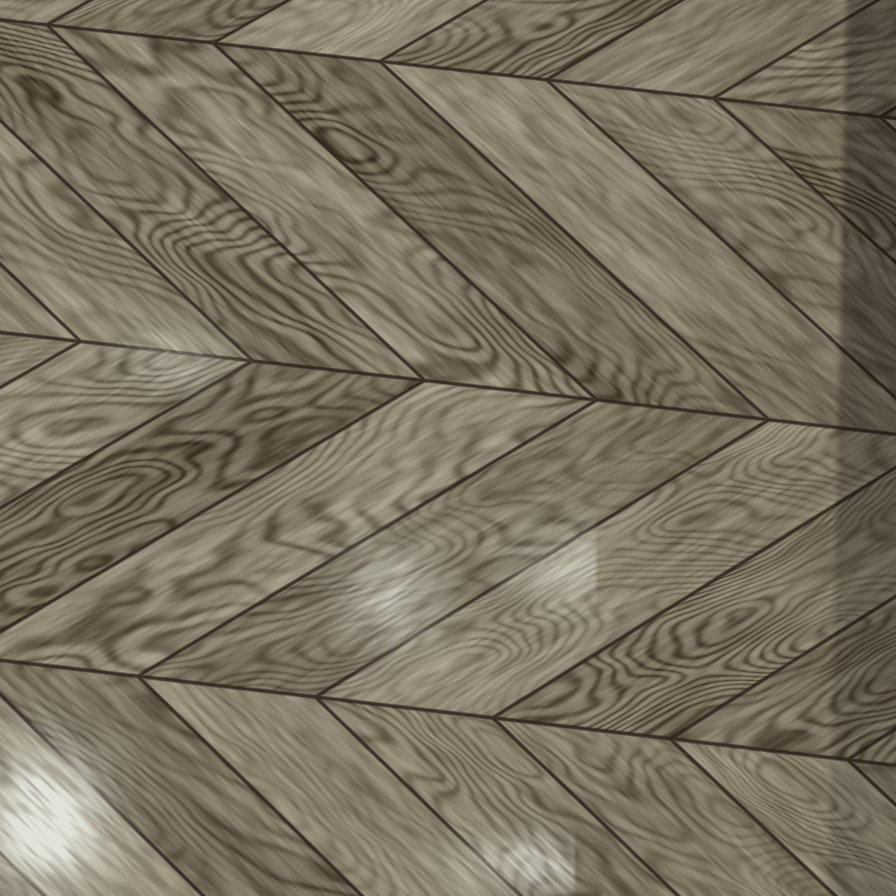
A three.js fragment shader for this texture:

```glsl
varying vec2 vUv;

float hash(vec2 p) {
  return fract(sin(dot(p, vec2(127.1, 311.7))) * 43758.5453);
}

float noise(vec2 p) {
  vec2 i = floor(p), f = fract(p);
  f = f * f * (3.0 - 2.0 * f);
  return mix(mix(hash(i), hash(i + vec2(1.0, 0.0)), f.x),
             mix(hash(i + vec2(0.0, 1.0)), hash(i + vec2(1.0, 1.0)), f.x), f.y);
}

// Soft elliptical light spot
float glare(vec2 p, vec2 centre, vec2 radius) {
  vec2 d = (p - centre) / radius;
  return exp(-dot(d, d));
}

// Row coordinate with slight tilt and perspective, counted downward
float rowCoord(vec2 p) {
  float down = 1.0 - p.y;
  float v = down - (0.109 + 0.01 * down) * p.x - 0.022;
  return 2.934 * v / (1.0 + 0.068 * v);
}

// Plank coordinate: joints zigzag from one row boundary to the next
float plankCoord(float x, float row) {
  float zigzag = 1.0 - abs(mod(row, 2.0) - 1.0);
  float start = mix(0.052 - 0.048 * row, 0.513 - 0.039 * row, zigzag);
  return (x - start) / (0.186 + 0.006 * row);
}

// Wood brightness; w is measured in plank widths, y runs along the grain
float woodTone(vec2 w, vec2 id, float fibre) {
  vec2 seed = 40.0 * vec2(hash(id + 3.1), hash(id + 8.7));
  float wobble = noise(w * vec2(5.0, 3.5) + seed);
  float field = noise(w * vec2(1.7, 0.75) + seed) + 0.3 * w.x + 0.1 * wobble;
  float density = mix(8.0, 14.0, hash(id + 5.3));
  float rings = 0.5 + 0.5 * sin(6.2832 * density * field);
  float patches = smoothstep(0.15, 0.8, noise(w * vec2(1.5, 0.9) + seed + 17.0));
  float figure = mix(0.2, 0.6, hash(id + 1.9)) * (0.4 + 0.6 * patches);
  float streaks = noise(w * vec2(13.0, 1.3) + seed);
  float clouds = noise(w * vec2(2.0, 1.2) + seed + 31.0);

  float tone = 0.72 + 0.13 * cos(2.6 * id.x + 1.5708 * id.y * (id.y - 1.0));
  tone += 0.14 * (hash(id) - 0.5);
  tone -= figure * rings * rings;
  tone += 0.32 * (fibre - 0.5) + 0.28 * (streaks - 0.5) + 0.22 * (clouds - 0.5);
  return tone;
}

void main() {
  vec2 p = vUv;
  float row = rowCoord(p);
  float plank = plankCoord(p.x, row);
  vec2 id = floor(vec2(plank, row));
  vec2 cell = fract(vec2(plank, row));

  // Wood grain
  vec2 w = cell * vec2(1.0, 5.0);
  float fibre = noise(w * vec2(38.0, 5.0) + 60.0 * hash(id + 2.4));
  float tone = woodTone(w, id, fibre);
  tone -= 0.16 * smoothstep(0.55, 1.0, p.x);
  vec3 darkOak = vec3(0.29, 0.25, 0.19);
  vec3 paleOak = vec3(0.64, 0.61, 0.53);
  vec3 color = mix(darkOak, paleOak, clamp(tone, -0.25, 1.15));

  // Dark joints between planks and rows
  vec2 edge = min(cell, 1.0 - cell) * vec2(0.118, 0.35);
  float joint = 1.0 - smoothstep(0.0006, 0.0032, min(edge.x, edge.y));
  color = mix(color, vec3(0.17, 0.13, 0.1), 0.85 * joint);

  // Shadow band on the right
  float bandEdge = 0.925 + 0.02 * p.y;
  float band = smoothstep(bandEdge - 0.006, bandEdge + 0.006, p.x);
  color *= 1.0 - mix(0.12, 0.3, smoothstep(0.1, 0.7, p.y)) * band;

  // Reflections on the varnish, two of them cut off by a straight edge
  float shine = 1.2 * glare(p, vec2(0.05, 0.085), vec2(0.065, 0.075));
  shine += 0.35 * glare(p, vec2(0.195, 0.6), vec2(0.06, 0.035));
  shine += 0.6 * glare(p, vec2(0.435, 0.335), vec2(0.055, 0.055));
  shine += 0.5 * glare(p, vec2(0.635, 0.365), vec2(0.06, 0.042))
    * (1.0 - smoothstep(0.662, 0.669, p.x));
  shine += 0.65 * glare(p, vec2(0.6, 0.035), vec2(0.08, 0.032))
    * (1.0 - smoothstep(0.638, 0.645, p.x));
  shine *= 0.55 + 0.75 * fibre;
  color = mix(color, vec3(0.88, 0.89, 0.85), clamp(shine, 0.0, 1.0));

  gl_FragColor = vec4(color, 1.0);
}
```
